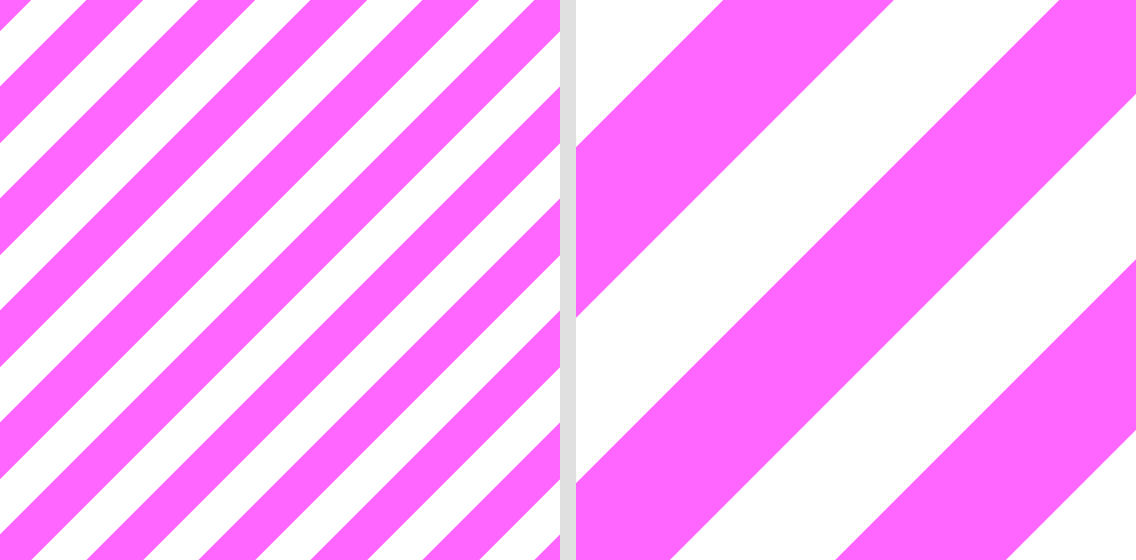
Left, the full canvas; right, a detail of the centre.
A WebGL 1 fragment shader for this pattern:

```glsl
precision highp float;
// Pink and white diagonal stripes of nearly equal width, rising to the right.

uniform vec2 u_resolution;

const float REPEATS = 5.0; // whole stripes across and down, so the tile wraps

// Signed distance to the nearest stripe edge, in stripe periods; negative inside.
float stripeDistance(vec2 uv) {
  float phase = REPEATS * (uv.x - uv.y) - 0.0254;
  return abs(fract(phase + 0.5) - 0.5) - 0.254;
}

void main() {
  vec2 uv = gl_FragCoord.xy / u_resolution;

  // One pixel step along an axis, in stripe periods
  float edge = REPEATS / min(u_resolution.x, u_resolution.y);
  float stripe = 1.0 - smoothstep(-edge, edge, stripeDistance(uv));

  vec3 white = vec3(1.0);
  vec3 pink = vec3(1.0, 0.4, 1.0);
  gl_FragColor = vec4(mix(white, pink, stripe), 1.0);
}
```
